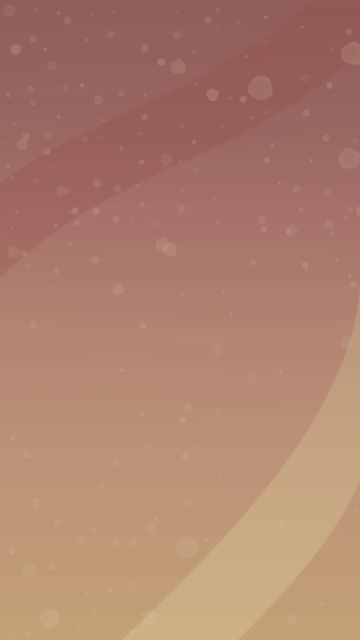
Give the GLSL for this background, as a Shadertoy shader.

```glsl
// Dusky rose-to-sand gradient with two sweeping ribbons and scattered pale bubbles.

// Gradient stops, from bottom to top, and their heights
const vec3 STOPS[6] = vec3[6](
    vec3(0.765, 0.630, 0.460), vec3(0.735, 0.570, 0.470), vec3(0.700, 0.520, 0.445),
    vec3(0.655, 0.450, 0.420), vec3(0.600, 0.400, 0.380), vec3(0.565, 0.365, 0.350));
const float HEIGHTS[6] = float[6](0.0, 0.30, 0.48, 0.65, 0.80, 1.0);

// Ribbon edges as cubics: constant, linear, square, cube
const vec4 RUST_TOP    = vec4(0.7135, 0.409, -0.383, 0.335);  // y from x
const vec4 RUST_BOTTOM = vec4(0.5664, 0.542, -0.553, 0.364);  // y from x
const vec4 SAND_LEFT   = vec4(0.338, 1.903, -0.605, -1.212);  // x from y
const vec4 SAND_RIGHT  = vec4(0.660, 1.821, -1.204, -2.500);  // x from y

const vec3 RUST = vec3(0.58, 0.30, 0.28);
const vec3 SAND = vec3(0.82, 0.74, 0.56);
const vec3 BUBBLE = vec3(0.84, 0.76, 0.64);
const float RUST_MIX = 0.27;
const float STREAK = 0.003;

const int LAYERS = 3;
const float LARGEST_CELL = 0.21;   // in canvas widths
const float LAYER_SHRINK = 0.53;
const float BUBBLE_ALPHA = 0.26;

float cubic(vec4 k, float t) {
    return k.x + t * (k.y + t * (k.z + t * k.w));
}

// Antialiased step: 1 where d is positive
float inside(float d) {
    float w = fwidth(d);
    return smoothstep(-w, w, d);
}

vec3 hash3(vec2 cell) {
    vec3 h = fract(cell.xyx * vec3(0.1031, 0.1030, 0.0973));
    h += dot(h, h.yxz + 33.33);
    return fract((h.xxy + h.yzz) * h.zyx);
}

vec3 gradient(float y) {
    vec3 c = STOPS[0];
    for (int i = 1; i < 6; i++)
        c = mix(c, STOPS[i], clamp((y - HEIGHTS[i - 1]) / (HEIGHTS[i] - HEIGHTS[i - 1]), 0.0, 1.0));
    return c;
}

// Bubbles gather across the top and in the lower left corner
float density(vec2 uv) {
    float top = smoothstep(0.48, 0.68, uv.y);
    float corner = smoothstep(0.32, 0.18, uv.y) * smoothstep(0.95, 0.35, uv.x);
    return 0.10 + 0.32 * max(top, corner);
}

// One cellular layer, at most one wobbly disc in each cell
float bubbles(vec2 p, float size, float seed, float aspect) {
    vec2 cell = floor(p / size);
    vec3 place = hash3(cell + seed);
    vec3 look = hash3(cell + seed + 71.7);
    vec2 middle = (cell + 0.5) * size;
    float present = step(place.z, density(middle * vec2(1.0, aspect)));

    float radius = size * mix(0.07, 0.19, look.x * look.x);
    vec2 centre = middle + (place.xy - 0.5) * (size - 2.4 * radius);
    vec2 d = p - centre;
    float angle = atan(d.y, d.x + 1e-6);
    float outline = radius * (1.0 + 0.05 * sin(3.0 * angle + 6.3 * look.y)
                                  + 0.03 * sin(5.0 * angle + 6.3 * look.z));
    float px = 1.0 / iResolution.x;
    float disc = smoothstep(px, -px, length(d) - outline);
    float rim = mix(0.85, 1.0, smoothstep(0.4, 1.0, length(d) / radius));
    return present * disc * rim * mix(0.3, 1.0, look.y);
}

void mainImage(out vec4 fragColor, in vec2 fragCoord) {
    vec2 uv = fragCoord / iResolution.xy;
    vec2 p = fragCoord / iResolution.x;
    float aspect = iResolution.x / iResolution.y;

    // Base gradient with faint, nearly level streaks
    vec3 color = gradient(uv.y);
    float drift = uv.y + 0.006 * sin(5.0 * uv.x + 9.0 * uv.y);
    color += STREAK * (sin(95.0 * drift) + 0.6 * sin(213.0 * drift + 3.0 * uv.x));

    // Rust ribbon across the top
    float rust = inside(cubic(RUST_TOP, uv.x) - uv.y) * inside(uv.y - cubic(RUST_BOTTOM, uv.x));
    color = mix(color, RUST, RUST_MIX * rust);

    // Sand ribbon in the lower right, fading as it climbs
    float sand = inside(uv.x - cubic(SAND_LEFT, uv.y)) * inside(cubic(SAND_RIGHT, uv.y) - uv.x);
    sand *= step(uv.y, 0.6);
    float outerOnly = inside(uv.x - cubic(SAND_LEFT, uv.y)) * step(0.25, uv.y) * step(uv.y, 0.6);
    color = mix(color, SAND, mix(0.6, 0.32, clamp(uv.y * 2.0, 0.0, 1.0)) * max(sand, outerOnly));

    // Bubbles, from large to small
    float size = LARGEST_CELL;
    for (int i = 0; i < LAYERS; i++) {
        float alpha = bubbles(p, size, 17.0 * float(i) + 5.0, aspect);
        color = mix(color, BUBBLE, BUBBLE_ALPHA * alpha);
        size *= LAYER_SHRINK;
    }

    fragColor = vec4(color, 1.0);
}
```
